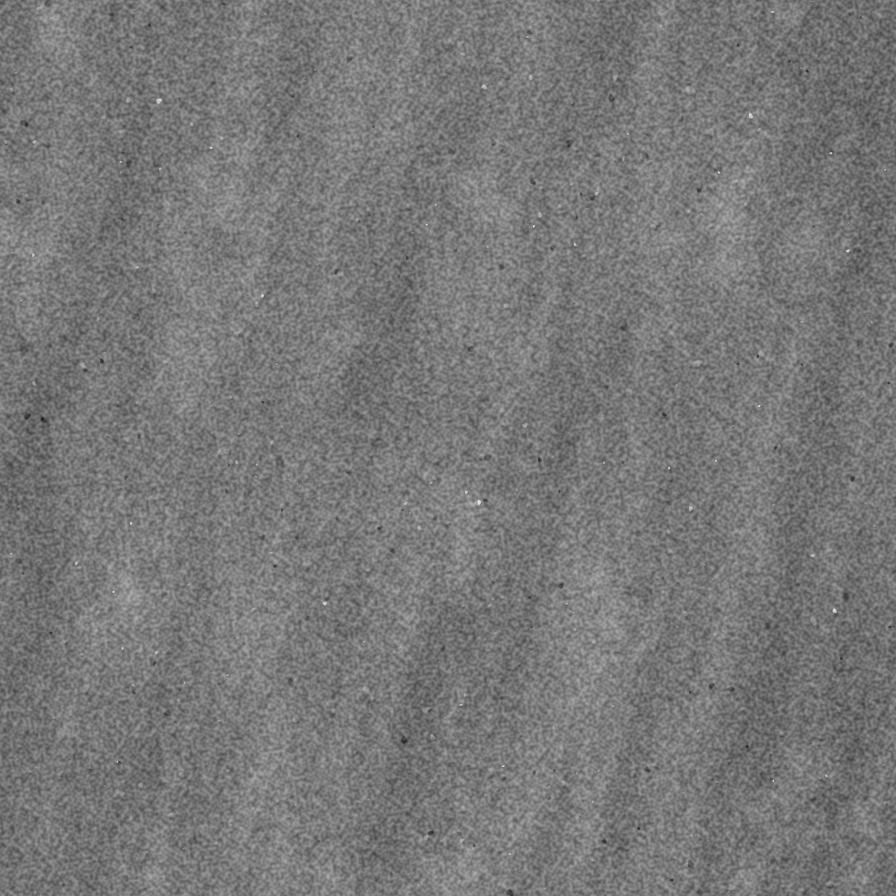
Reproduce this texture procedurally as a Shadertoy shader.

```glsl
// Weathered grey stone: fine sandy grain over soft, leaning streaks and pale
// patches, built from stretched gradient noise. Scattered grit is drawn as
// lit pebbles with small shadows, plus dark pits and bright flecks.

vec3 hash3(vec2 cell) {
    vec3 h = fract(vec3(cell.xyx) * vec3(0.1031, 0.1030, 0.0973));
    h += dot(h, h.yxz + 33.33);
    return fract((h.xxy + h.yzz) * h.zyx);
}

float cornerSlope(vec2 corner, vec2 offset) {
    float angle = 6.2832 * hash3(corner + 71.0).x;
    return dot(vec2(cos(angle), sin(angle)), offset);
}

// Gradient noise, centred on zero
float noise(vec2 p) {
    vec2 i = floor(p), f = fract(p);
    vec2 u = f * f * f * (f * (f * 6.0 - 15.0) + 10.0);
    vec2 e = vec2(1.0, 0.0);
    return mix(mix(cornerSlope(i, f), cornerSlope(i + e.xy, f - e.xy), u.x),
               mix(cornerSlope(i + e.yx, f - e.yx), cornerSlope(i + e.xx, f - e.xx), u.x), u.y);
}

// Brightness change from one layer of scattered grit
// tone: x = darkest, y = brightest face; relief: strength of side light and shadow
float grit(vec2 uv, float cells, float density, float size, vec2 tone, float relief) {
    vec2 p = uv * cells, home = floor(p);
    vec2 light = vec2(-0.35, 0.94);
    float sum = 0.0;
    for (int y = -1; y <= 1; y++)
    for (int x = -1; x <= 1; x++) {
        vec2 cell = home + vec2(x, y);
        vec3 place = hash3(cell + cells);
        vec3 look = hash3(cell + cells + 137.0);
        if (place.z > density) continue;

        float radius = size * cells * mix(0.5, 1.3, look.x * look.x);
        vec2 q = (p - cell - place.xy) / radius;
        float turn = 6.2832 * look.y;
        float bumpy = 1.0 + 0.16 * sin(2.0 * atan(q.y, q.x + 1e-4) + turn)
                          + 0.10 * sin(3.0 * atan(q.y, q.x + 1e-4) - turn);
        float body = 1.0 - smoothstep(0.55, 1.2, length(q) * bumpy);
        float shadow = 1.0 - smoothstep(0.4, 1.4, length(q + light * 0.65));
        float face = mix(tone.x, tone.y, look.z * look.z) + relief * dot(q, light);
        sum += face * body - relief * 1.1 * shadow * (1.0 - body);
    }
    return sum;
}

void mainImage(out vec4 fragColor, in vec2 fragCoord) {
    vec2 uv = fragCoord / iResolution.y;

    // Axes across and along the leaning streaks, gently warped
    vec2 lean = vec2(uv.x * 0.97 - uv.y * 0.23, uv.x * 0.23 + uv.y * 0.97);
    lean.x += 0.012 * noise(uv * 5.0 + 3.0);

    float grey = 0.474;

    // Streaks, from broad to narrow
    grey += 0.055 * noise(lean * vec2(8.0, 2.0) + 11.0);
    grey += 0.065 * noise(lean * vec2(19.0, 3.5) + 27.0);
    grey += 0.045 * noise(lean * vec2(47.0, 7.0) + 5.0);

    // Pale worn patches and mottling
    float patches = noise(lean * vec2(9.0, 5.0) + 40.0) + 0.5 * noise(uv * 24.0 + 8.0);
    grey += 0.06 * smoothstep(0.15, 0.65, patches);
    grey += 0.035 * noise(uv * 34.0 + 19.0);

    // Sandy grain, turned off the pixel axes
    vec2 sand = mat2(0.8, 0.6, -0.6, 0.8) * uv;
    grey += 0.05 * noise(sand * 70.0 + 2.0);
    grey += 0.11 * noise(sand * 137.0 + 14.0);
    grey += 0.17 * noise(sand * 241.0 + 31.0);

    // Grit gathers in loose clusters
    float cluster = smoothstep(-0.35, 0.4, noise(uv * 7.0 + 60.0));
    grey += grit(uv, 75.0, 0.10 + 0.14 * cluster, 0.0026, vec2(-0.01, 0.10), 0.075);
    grey += grit(uv, 32.0, 0.07 + 0.10 * cluster, 0.0050, vec2(0.0, 0.11), 0.08);

    // Dark pits and bright flecks
    grey += grit(uv + 0.37, 42.0, 0.10, 0.0032, vec2(-0.20, -0.05), 0.02);
    grey += grit(uv + 0.71, 11.0, 0.10, 0.0075, vec2(-0.17, -0.10), 0.03);
    grey += grit(uv + 0.53, 38.0, 0.06, 0.0026, vec2(0.14, 0.36), 0.05);

    // Slight fall-off of light toward the sides
    float side = abs(uv.x - 0.47) * 2.0;
    grey -= 0.035 * side * side * side;

    fragColor = vec4(vec3(clamp(grey, 0.12, 0.88)), 1.0);
}
```
